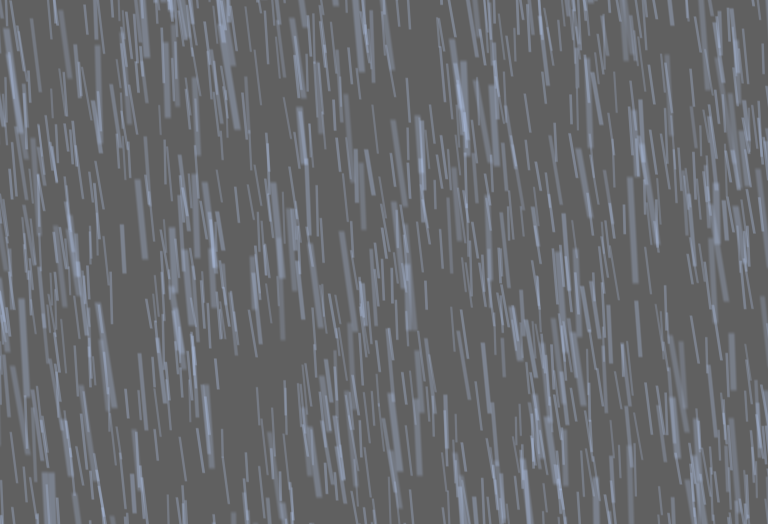
A Shadertoy shader for this pattern:

```glsl
// Slanting rain: pale blue translucent streaks over flat grey.
// Each layer is a jittered grid with at most one leaning streak per cell;
// gradient noise clumps the streaks, and overlaps build up the bright cores.

const vec3 SKY_GREY = vec3(0.376);
const vec3 RAIN_BLUE = vec3(0.71, 0.79, 0.94);

// Integer hash of a cell and a seed, giving three values in 0..1.
vec3 hash3(ivec2 cell, int seed) {
    uvec3 v = uvec3(ivec3(cell, seed)) * 1664525u + 1013904223u;
    v.x += v.y * v.z; v.y += v.z * v.x; v.z += v.x * v.y;
    v ^= v >> 16u;
    v.x += v.y * v.z; v.y += v.z * v.x; v.z += v.x * v.y;
    return vec3(v >> 8u) / 16777216.0;
}

// Slope contribution of one lattice corner.
float cornerSlope(ivec2 corner, vec2 offset, int seed) {
    float angle = 6.2832 * hash3(corner, seed).x;
    return dot(vec2(cos(angle), sin(angle)), offset);
}

float gradientNoise(vec2 p, int seed) {
    ivec2 i = ivec2(floor(p));
    vec2 f = fract(p);
    vec2 u = f * f * f * (f * (f * 6.0 - 15.0) + 10.0);
    float a = cornerSlope(i, f, seed);
    float b = cornerSlope(i + ivec2(1, 0), f - vec2(1, 0), seed);
    float c = cornerSlope(i + ivec2(0, 1), f - vec2(0, 1), seed);
    float d = cornerSlope(i + ivec2(1, 1), f - vec2(1, 1), seed);
    return mix(mix(a, b, u.x), mix(c, d, u.x), u.y);
}

// Soft-edged leaning bar; size holds half width and half length.
float streak(vec2 p, vec2 size, float lean, float blur) {
    float across = abs(p.x + lean * p.y);
    float along = abs(p.y);
    return (1.0 - smoothstep(size.x - blur, size.x + blur, across))
         * (1.0 - smoothstep(size.y - 2.0 * blur, size.y + blur, along));
}

// Share of the background left visible through one layer of rain.
float rainLayer(vec2 p, vec2 cellSize, vec2 size, float blur,
                float opacity, float density, int seed) {
    float clear = 1.0;
    ivec2 home = ivec2(floor(p / cellSize));
    for (int y = -1; y <= 1; y++)
    for (int x = -1; x <= 1; x++) {
        ivec2 cell = home + ivec2(x, y);
        vec3 place = hash3(cell, seed);
        vec3 shape = hash3(cell, seed + 50);
        vec2 centre = (vec2(cell) + place.xy) * cellSize;

        float clump = gradientNoise(centre * vec2(7.0, 3.5), 91);
        float present = step(place.z, density + 0.8 * clump);

        float lean = mix(0.02, 0.18, shape.x);
        vec2 grown = size * vec2(mix(0.85, 1.15, shape.z),
                                 mix(0.65, 1.3, shape.y));
        float fade = opacity * mix(0.75, 1.2, shape.z);
        clear *= 1.0 - present * fade * streak(p - centre, grown, lean, blur);
    }
    return clear;
}

void mainImage(out vec4 fragColor, in vec2 fragCoord) {
    vec2 p = fragCoord / iResolution.y;
    float pixel = 0.7 / iResolution.y;
    float clear = 1.0;

    // Many thin, crisp drops.
    for (int i = 0; i < 3; i++)
        clear *= rainLayer(p, vec2(0.05, 0.08), vec2(0.0023, 0.042),
                           max(0.0012, pixel), 0.29, 0.6, 10 + i);

    // Some medium drops.
    clear *= rainLayer(p, vec2(0.07, 0.1), vec2(0.0036, 0.058),
                       max(0.002, pixel), 0.29, 0.58, 20);

    // A few near drops, long and out of focus.
    for (int i = 0; i < 2; i++)
        clear *= rainLayer(p, vec2(0.1, 0.13), vec2(0.0055, 0.08),
                           max(0.0033, pixel), 0.27, 0.46, 30 + i);

    fragColor = vec4(mix(RAIN_BLUE, SKY_GREY, clear), 1.0);
}
```
